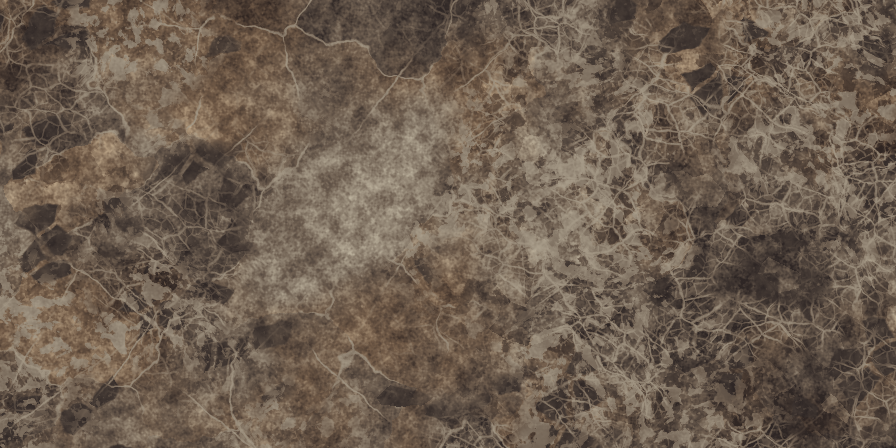
Write a WebGL 2 fragment shader that draws this texture.

```glsl
#version 300 es
precision highp float;
// Polished brown breccia marble: warped Voronoi slabs and chips set the tone,
// a smooth diagonal lens and dark clasts sit among them, and cream veins,
// long cracks and crumbly calcite are laid over the top.
uniform vec2 u_resolution;
out vec4 fragColor;

float hash(vec2 p) {
    vec3 q = fract(p.xyx * 0.1031);
    q += dot(q, q.yzx + 33.33);
    return fract((q.x + q.y) * q.z);
}

vec2 hash2(vec2 p) { return vec2(hash(p), hash(p + 57.3)); }

mat2 rotation(float a) { return mat2(cos(a), -sin(a), sin(a), cos(a)); }

float noise(vec2 p) {
    vec2 i = floor(p), f = fract(p);
    f = f * f * (3.0 - 2.0 * f);
    return mix(mix(hash(i), hash(i + vec2(1, 0)), f.x),
               mix(hash(i + vec2(0, 1)), hash(i + vec2(1, 1)), f.x), f.y);
}

float fbm(vec2 p) {
    float sum = 0.0, amp = 0.5;
    for (int i = 0; i < 5; i++) {
        sum += amp * noise(p);
        p = rotation(0.6) * p * 2.03 + 11.7;
        amp *= 0.52;
    }
    return sum;
}

vec2 fbm2(vec2 p) { return vec2(fbm(p), fbm(p + 37.0)) - 0.5; }

// x: distance to the cell border in canvas units, y: random value of the cell
vec2 voronoi(vec2 p, float scale) {
    p *= scale;
    vec2 base = floor(p), nearest = vec2(9.0), second = vec2(9.0), id = base;
    for (int y = -1; y <= 1; y++)
    for (int x = -1; x <= 1; x++) {
        vec2 cell = base + vec2(x, y);
        vec2 d = cell + hash2(cell) - p;
        if (dot(d, d) < dot(nearest, nearest)) {
            second = nearest;
            nearest = d;
            id = cell;
        } else if (dot(d, d) < dot(second, second)) second = d;
    }
    float border = dot(0.5 * (nearest + second), normalize(second - nearest));
    return vec2(border / scale, hash(id + 91.0));
}

float line(float dist, float width, float pixel) {
    return 1.0 - smoothstep(width * 0.2, width + 0.7 * pixel, abs(dist));
}

// Long, nearly straight cracks that fade towards their ends
float cracks(vec2 p, float pixel) {
    float sum = 0.0;
    for (int i = 0; i < 22; i++) {
        vec2 seed = vec2(i, 5.0);
        float lean = hash(seed + 3.0) < 0.65 ? 0.9 : -0.5;
        float angle = lean + 0.5 * (hash(seed + 8.0) - 0.5);
        vec2 d = rotation(angle) * (p - hash2(seed) * vec2(2, 1));
        float reach = mix(0.10, 0.34, hash(seed + 17.0));
        sum = max(sum, line(d.y, 0.002, pixel) * (1.0 - smoothstep(0.3, 1.0, abs(d.x) / reach)));
    }
    return sum;
}

vec3 stoneRamp(float tone) {
    vec3 umber = vec3(0.18, 0.15, 0.145), brown = vec3(0.43, 0.37, 0.315), cream = vec3(0.73, 0.69, 0.61);
    return tone < 0.0 ? mix(brown, umber, min(-tone, 1.0)) : mix(brown, cream, min(tone, 1.0));
}

void main() {
    vec2 p = gl_FragCoord.xy / u_resolution.y;
    float pixel = 1.0 / u_resolution.y;
    vec2 warp = fbm2(p * 4.0), crumple = fbm2(p * 26.0);
    vec2 broad = p + 0.22 * warp + 0.025 * crumple;
    vec2 rough = p + 0.07 * warp + 0.016 * crumple;

    // Zones: smooth lens, fractured right side, calcite-rich patches
    vec2 lensPos = rotation(0.87) * (broad - vec2(0.80, 0.55)) / vec2(0.36, 0.17);
    float lens = 1.0 - smoothstep(0.7, 1.1, length(lensPos));
    float broken = smoothstep(0.85, 1.25, broad.x + 0.6 * (fbm(p * 3.0 + 4.0) - 0.5));
    broken = max(broken, 0.8 * smoothstep(0.44, 0.60, fbm(p * 2.5 + 23.0))) * (1.0 - 0.9 * lens);
    float calcite = smoothstep(0.36, 0.62, fbm(p * 3.2 + 51.0)) * (1.0 - 0.6 * lens);

    // Ground tone from slabs, chips, clouds and sharp grain
    vec2 slab = voronoi(broad, 4.2), chip = voronoi(rough, 17.0);
    float tone = -0.16 + 1.5 * (fbm(broad * 3.0) - 0.5) + 0.42 * (slab.y - 0.5) * (1.0 - lens);
    tone += 0.6 * (chip.y - 0.5) * broken - 0.12 * broken + 0.28 * lens;
    tone += 1.25 * (fbm(p * 36.0) - 0.5);
    tone += 0.5 * (noise(rotation(0.7) * p * 230.0) - 0.5) + 0.3 * (noise(p * 120.0 + 9.0) - 0.5);

    // Dark angular clasts in loose clusters, and small dark crumbs
    vec2 clast = voronoi(rotation(0.5) * rough * vec2(0.85, 1.1) + 7.0, 15.0);
    float cluster = smoothstep(0.40, 0.54, fbm(p * 2.6 + 71.0)) * (1.0 - lens);
    float dark = step(0.78, clast.y) * smoothstep(0.003, 0.009, clast.x) * cluster;
    float pits = smoothstep(0.56, 0.64, fbm(p * 30.0 + 83.0)) * (0.25 + 0.75 * broken) * (1.0 - lens);
    tone = mix(tone, -0.85 + 0.7 * (fbm(p * 50.0) - 0.5), max(0.85 * dark, 0.6 * pits));

    // Cream crumbs, specks, vein nets at three sizes, and cracks
    float crumbs = smoothstep(0.51, 0.61, fbm(p * 48.0 + 6.0 * warp)) * calcite;
    float specks = smoothstep(0.74, 0.88, noise(rotation(0.3) * p * 150.0)) * (0.3 + 0.7 * calcite);
    float patchy = smoothstep(0.36, 0.60, fbm(p * 11.0 + 13.0));
    vec2 tilted = rotation(-0.45) * rough * vec2(0.8, 1.15) + 3.0;
    float net = line(voronoi(tilted, 16.0).x, 0.0026, pixel) * patchy * (0.2 + 0.8 * broken);
    float web = line(voronoi(rough + 5.0, 36.0).x, 0.0017, pixel) * patchy * broken * 0.65;
    float seam = line(slab.x, 0.003 * patchy + 0.001, pixel) * patchy;
    float crack = cracks(p + 0.03 * warp + 0.014 * crumple, pixel) * (0.2 + 0.8 * patchy);
    float veins = max(max(net, web), max(seam, crack)) * (1.0 - 0.6 * lens);
    tone = mix(tone, 0.72, 0.62 * max(crumbs, 0.7 * specks));
    tone = mix(tone, 0.76, 0.68 * veins);

    // Faint rusty tint in soft patches, kept out of veins and dark clasts
    float rust = smoothstep(0.38, 0.72, 0.3 * slab.y + 0.75 * fbm(p * 4.0 + 33.0));
    rust *= (1.0 - lens) * (1.0 - max(veins, crumbs)) * (1.0 - dark);
    vec3 color = stoneRamp(tone) * mix(vec3(1), vec3(1.04, 0.965, 0.89), rust);
    fragColor = vec4(color, 1.0);
}
```
